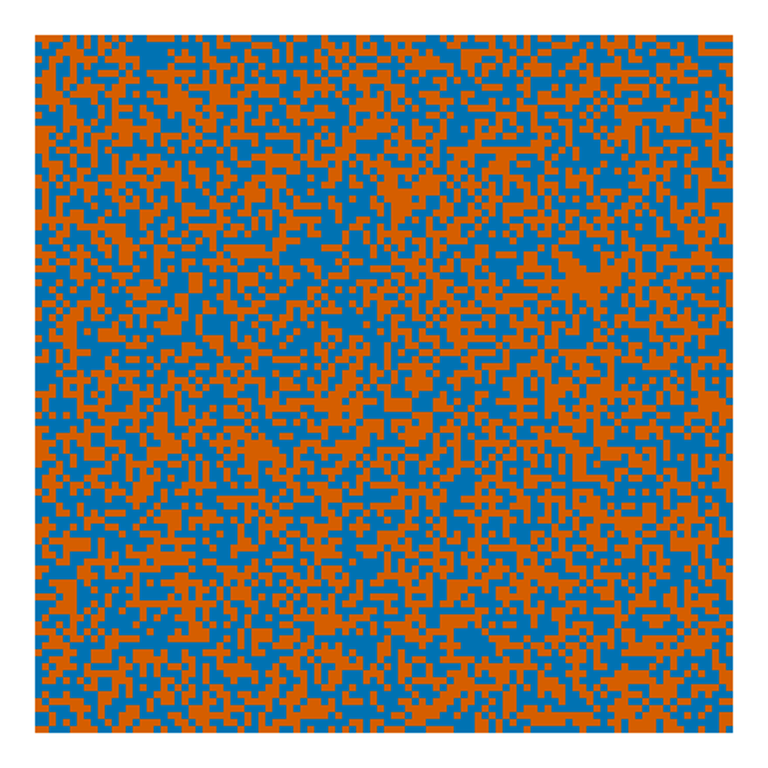
Reproduce this texture procedurally as a WebGL 1 fragment shader.

```glsl
precision highp float;
// A square field of 100 by 100 random cells, orange or blue, on a white page.
// Each cell is a hash of its index; nearby cells are blended with a crisp,
// slightly overshooting edge profile that keeps the borders smooth but sharp.
uniform vec2 u_resolution;

const float CELLS = 100.0;
const float MARGIN = 0.0456;

float hash(vec2 p) {
  vec3 q = fract(vec3(p.xyx) * 0.1031);
  q += dot(q, q.yzx + 33.33);
  return fract((q.x + q.y) * q.z);
}

// Colour of one cell; everything outside the field is white.
vec3 cellColor(vec2 cell) {
  vec3 white = vec3(1.0);
  vec3 orange = vec3(0.835, 0.369, 0.0);
  vec3 blue = vec3(0.0, 0.447, 0.698);
  if (min(cell.x, cell.y) < 0.0 || max(cell.x, cell.y) >= CELLS) return white;
  return hash(cell + 17.0) < 0.485 ? orange : blue;
}

// Sharpened step: rises from 0 to 1 around zero with a small damped ripple.
vec2 crispStep(vec2 d) {
  vec2 a = abs(d);
  return 0.5 + sign(d) * (0.5 - 0.5 * exp(-1.8 * a) * cos(2.6 * a));
}

void main() {
  float side = min(u_resolution.x, u_resolution.y);
  vec2 uv = (gl_FragCoord.xy - 0.5 * u_resolution) / side + 0.5;

  // Grid position, and the edge softness measured in cells
  float cellSize = (1.0 - 2.0 * MARGIN) / CELLS;
  vec2 grid = (uv - MARGIN) / cellSize;
  float softness = max(1.0 / 512.0, 1.0 / side) / cellSize;
  vec2 home = floor(grid);

  // Blend the 3 by 3 neighbourhood by its filtered coverage
  vec3 color = vec3(0.0);
  float total = 0.0;
  for (int j = -1; j <= 1; j++) {
    for (int i = -1; i <= 1; i++) {
      vec2 cell = home + vec2(float(i), float(j));
      vec2 d = grid - cell;
      vec2 cover = crispStep(d / softness) - crispStep((d - 1.0) / softness);
      float weight = cover.x * cover.y;
      color += weight * cellColor(cell);
      total += weight;
    }
  }
  gl_FragColor = vec4(clamp(color / total, 0.0, 1.0), 1.0);
}
```
